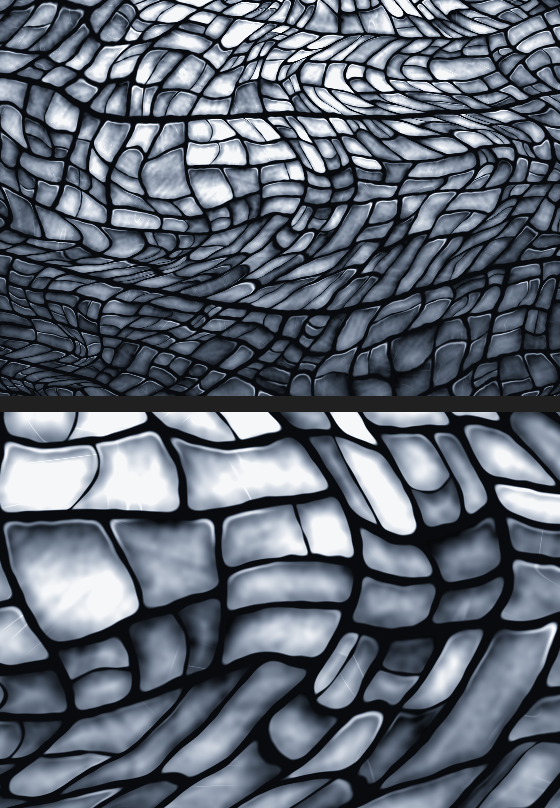
Top: the whole. Bottom: its middle third, enlarged.
This texture is drawn by a WebGL 2 fragment shader. Its source:

```glsl
#version 300 es
precision highp float;
// Cracked glossy lacquer: long wavy fissures with shorter cross cracks.
// A bent sheet is split again and again along crooked lines; the distance to
// the splits gives cracks, rims and the domed shading of every flake.
uniform vec2 u_resolution;
out vec4 fragColor;

float random(uint n) {
    n = (n ^ (n >> 16u)) * 0x7feb352du;
    n = (n ^ (n >> 15u)) * 0x846ca68bu;
    n ^= n >> 16u;
    return float(n >> 8u) / 16777216.0;
}

float lattice(ivec2 c) {
    return random(uint(c.x + 2048) + 4096u * uint(c.y + 2048));
}

float noise(vec2 p) {
    ivec2 c = ivec2(floor(p));
    vec2 f = fract(p);
    f = f * f * (3.0 - 2.0 * f);
    return mix(mix(lattice(c), lattice(c + ivec2(1, 0)), f.x),
               mix(lattice(c + ivec2(0, 1)), lattice(c + ivec2(1, 1)), f.x), f.y);
}

vec2 noise2(vec2 p) {
    return vec2(noise(p), noise(p + vec2(37.3, 91.7))) - 0.5;
}

float smoothMin(float a, float b, float k) {
    float h = max(k - abs(a - b), 0.0) / k;
    return min(a, b) - 0.25 * h * h * k;
}

// Bends the sheet into bowls and arches while keeping right angles,
// then roughens it.
vec2 bendSheet(vec2 p) {
    vec2 a = 3.5 * (p - vec2(0.92, 0.5));
    vec2 q = p + 0.038 * vec2(sin(a.x) * sinh(a.y), cos(a.x) * cosh(a.y));
    return q + 0.10 * noise2(p * 2.2 + 5.0) + 0.024 * noise2(p * 7.0)
             + 0.007 * noise2(p * 27.0);
}

// Splits the sheet; returns crack distance, cell position and cell number.
float splitSheet(vec2 q, out vec2 uv, out uint id) {
    vec2 size = vec2(1.9, 1.5);
    vec2 nominal = size;
    uv = clamp((q + 0.24) / size, 0.0, 1.0);
    id = 1u;
    float d = 1.0;
    for (int level = 0; level < 13; level++) {
        uint seed = id * 8u;
        bool hairline = nominal.x * nominal.y < mix(0.0034, 0.0084, random(seed));
        if (hairline && random(seed + 1u) > 0.4) break;

        // Early splits run lengthwise, later ones cut across the strips.
        float slender = level < 4 ? 4.5 : mix(0.9, 1.4, random(seed + 2u));
        bool across = nominal.x > slender * nominal.y;
        if (across) { uv = uv.yx; size = size.yx; nominal = nominal.yx; }

        float cut = mix(0.4, 0.6, random(seed + 3u));
        float line = cut + 0.34 * (random(seed + 4u) - 0.5) * (uv.x - 0.5)
                   + 0.24 * (random(seed + 5u) - 0.5) * sin(3.14 * uv.x);
        float halfWidth = mix(0.0052, 0.0026, float(level) / 10.0)
                        * mix(0.7, 1.25, random(seed + 6u));
        if (hairline) halfWidth = 0.0009;
        d = smoothMin(d, abs(uv.y - line) * size.y - halfWidth, hairline ? 0.003 : 0.009);

        float side = step(line, uv.y);
        float part = mix(line, 1.0 - line, side);
        uv.y = (uv.y - line * side) / part;
        size.y *= part;
        nominal.y *= mix(cut, 1.0 - cut, side);
        if (across) { uv = uv.yx; size = size.yx; nominal = nominal.yx; }
        id = id * 2u + uint(side);
        if (hairline) break;
    }
    return d;
}

void main() {
    vec2 p = gl_FragCoord.xy / u_resolution.y;
    float pixel = 1.0 / u_resolution.y;

    vec2 uv;
    uint id;
    float d = splitSheet(bendSheet(p), uv, id) + 0.002 * (noise(p * 95.0) - 0.5);

    // Light pools in the upper middle and fades to the borders.
    vec2 away = (p - vec2(0.68, 0.84)) * vec2(1.15, 1.65);
    float light = 0.22 + 0.70 * exp(-dot(away, away));

    // Domed, glossy flakes, brighter towards their lower side.
    float tone = random(id * 8u + 7u);
    float dome = smoothstep(0.0, 0.018, d);
    float gloss = noise(p * vec2(17.0, 21.0) + 40.0 * tone) - 0.5;
    float lum = light * (0.58 + 0.5 * dome + 0.85 * gloss
              + 0.55 * (0.5 - uv.y) + 0.25 * (tone - 0.5));

    // Fine wrinkles and scratches, turned differently on each flake.
    float angle = 6.28 * tone;
    vec2 grain = mat2(cos(angle), sin(angle), -sin(angle), cos(angle)) * p;
    float wrinkle = noise(grain * vec2(35.0, 130.0)) + 0.6 * noise(grain * 150.0) - 0.8;
    float scratch = 1.0 - abs(2.0 * noise(grain * vec2(12.0, 60.0) + 9.0) - 1.0);
    lum += light * (0.22 * wrinkle
         + 0.22 * smoothstep(0.93, 1.0, scratch) * smoothstep(0.5, 0.8, noise(p * 22.0)));

    // Bright rim on upper edges, then the dark crack itself.
    float rim = exp(-pow((d - 0.0025) / 0.0018, 2.0)) * smoothstep(0.5, 0.9, uv.y);
    lum += 0.5 * rim * smoothstep(0.25, 0.7, noise(p * 18.0 + 3.0));
    lum = mix(0.04, lum, smoothstep(-0.5 * pixel, 0.5 * pixel + 0.001, d));

    // Cold blue tint in the middle tones.
    lum = clamp(lum, 0.03, 0.97);
    vec3 color = lum + vec3(-0.05, 0.0, 0.07) * 4.0 * lum * (1.0 - lum);
    fragColor = vec4(color, 1.0);
}
```
